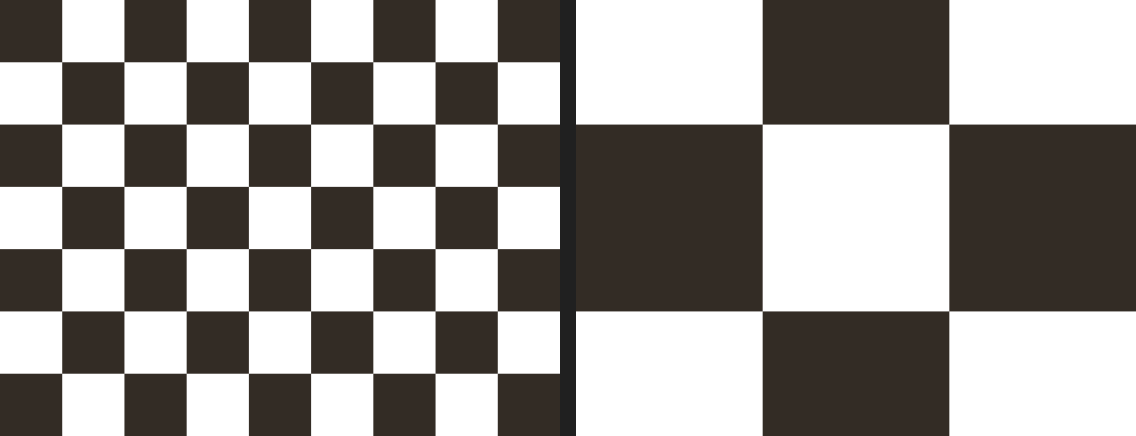
Left, the full canvas; right, a detail of the centre.
This pattern is drawn by a Shadertoy shader. Its source:

```glsl
// Checkerboard of dark brown and white squares, nine across and seven down.

const float PI = 3.14159265;
const vec2 SQUARES = vec2(9.0, 7.0);
const vec3 DARK_BROWN = vec3(0.200, 0.172, 0.145);
const vec3 WHITE = vec3(1.0);

// Square wave per axis: +1 in even cells, -1 in odd ones, with edges one pixel wide
vec2 squareWave(vec2 cell, vec2 pixelSize) {
    return clamp(sin(PI * cell) / (0.5 * PI * pixelSize), -1.0, 1.0);
}

// Coverage of the dark squares, from 0 to 1
float checker(vec2 cell, vec2 pixelSize) {
    vec2 wave = squareWave(cell, pixelSize);
    return 0.5 + 0.5 * wave.x * wave.y;
}

void mainImage(out vec4 fragColor, in vec2 fragCoord) {
    // Canvas position and pixel size, both measured in squares
    vec2 cell = fragCoord / iResolution.xy * SQUARES;
    vec2 pixelSize = SQUARES / iResolution.xy;

    vec3 color = mix(WHITE, DARK_BROWN, checker(cell, pixelSize));
    fragColor = vec4(color, 1.0);
}
```
